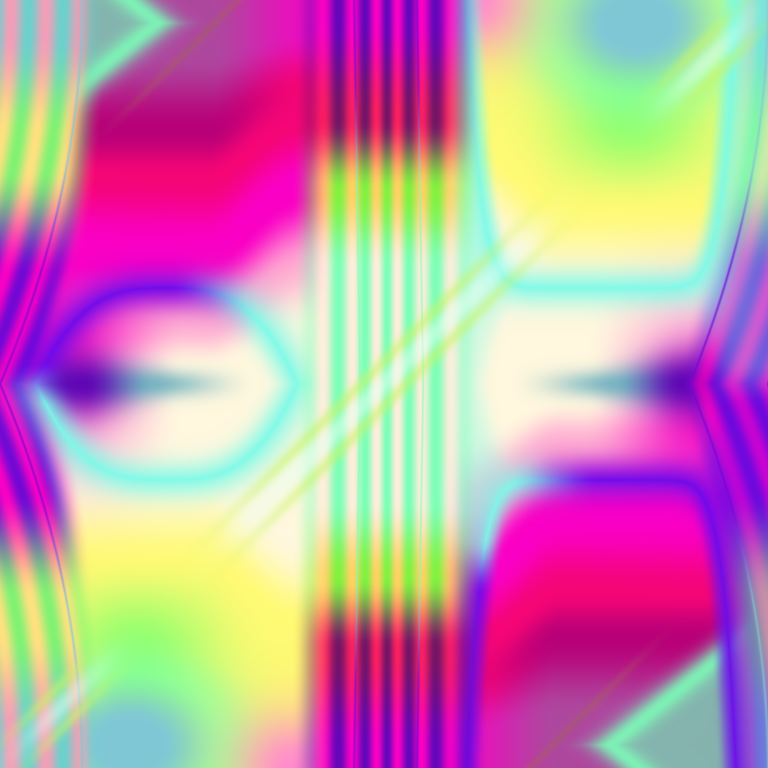
A three.js fragment shader for this background:

```glsl
varying vec2 vUv;

const float TAU = 6.2831853;
const vec3 CREAM = vec3(1.0, 0.97, 0.87);
const vec3 MINT = vec3(0.48, 1.0, 0.72);
const vec3 CYAN = vec3(0.48, 0.98, 0.91);
const vec3 STEEL = vec3(0.5, 0.78, 0.84);
const vec3 YELLOW = vec3(1.0, 0.98, 0.45);
const vec3 GREEN = vec3(0.58, 1.0, 0.42);
const vec3 PINK = vec3(1.0, 0.55, 0.8);
const vec3 MAGENTA = vec3(0.98, 0.0, 0.77);
const vec3 CRIMSON = vec3(0.96, 0.02, 0.46);
const vec3 VIOLET = vec3(0.44, 0.03, 0.83);
const vec3 MAUVE = vec3(0.68, 0.28, 0.62);

float glow(float x, float width) {
  return exp(-x * x / (width * width));
}

vec3 blend(vec3 from, vec3 to, float start, float end, float t) {
  return mix(from, to, smoothstep(start, end, t));
}

// Distance to a mirrored curve: negative bend closes it, positive opens it
float creaseDistance(float x, float height, float bend, float power) {
  float n = abs(x) / 0.17;
  float curve = 0.25 * (1.0 + bend * pow(n, power));
  float slope = 0.25 * bend * power * pow(n, power - 1.0) / 0.17;
  return (height - curve) / length(vec2(2.0, slope));
}

// Broad vertical colour bands, with a soft pool at each end
vec3 cellColor(vec2 q) {
  float d = q.y * 2.0 - 1.0;
  float inner = 1.0 - smoothstep(0.6, 0.73, q.x);
  float t = 0.5 + 0.5 * sign(d) * pow(abs(d), 1.0 + 0.6 * inner);
  vec3 c = mix(MAUVE, MAGENTA, inner * 0.8);
  c = blend(c, mix(vec3(0.72, 0.0, 0.47), CRIMSON, inner), 0.07, 0.17, t);
  c = blend(c, CRIMSON, 0.17, 0.23, t);
  c = blend(c, MAGENTA, 0.23, 0.32, t);
  c = blend(c, mix(PINK, CREAM, 0.3), 0.34, 0.43, t);
  c = blend(c, CREAM, 0.42, 0.48, t);
  vec3 lime = mix(YELLOW, GREEN, glow(q.x - 0.82, 0.1));
  c = blend(c, YELLOW, 0.62, 0.74, t);
  c = blend(c, lime, 0.72, 0.84, t);

  // Magenta haze and pointed shadow along the horizon
  float side = smoothstep(0.76, 0.91, q.x);
  c = mix(c, MAGENTA, side * glow(d + 0.1, 0.24) * 0.85);
  vec3 shadow = blend(STEEL * 0.9, VIOLET * 0.85, 0.8, 0.89, q.x);
  c = mix(c, shadow, smoothstep(0.66, 0.82, q.x) * glow(d, 0.035 + 0.05 * side));

  // Rounded pool above
  float pool = length((q - vec2(0.83, 0.97)) / vec2(0.13, 0.1));
  c = mix(c, MINT, glow(pool - 0.9, 0.4) * 0.5);
  c = mix(c, STEEL, 1.0 - smoothstep(0.3, 1.0, pool));
  c = mix(c, PINK, glow(q.x - 0.62, 0.07) * glow(q.y - 1.0, 0.07));

  // Pointed pool below, beside a thin diagonal
  float wedge = q.x - 0.795 - 1.25 * abs(q.y - 0.03);
  c = mix(c, vec3(0.52, 0.7, 0.68), smoothstep(-0.07, 0.04, wedge));
  c = mix(c, MINT, glow(wedge, 0.025) * 0.85);
  float diagonal = glow(0.69 - q.x + q.y, 0.008);
  return mix(c, vec3(0.65, 0.38, 0.35), diagonal * 0.4 * (1.0 - smoothstep(0.08, 0.2, q.y)));
}

// Upright stripes, spaced wider away from their axis
vec3 columnColor(float offset, float height) {
  float x = abs(offset);
  float stripe = 0.5 - 0.5 * cos(TAU * x / (0.026 + 0.09 * x));
  vec3 low = blend(MINT, vec3(0.5, 0.95, 0.25), 0.3, 0.5, height);
  low = blend(low, vec3(0.45, 0.08, 0.4), 0.5, 0.69, height);
  low = blend(low, VIOLET * 0.88, 0.7, 0.95, height);
  vec3 high = blend(vec3(1.0, 0.93, 0.86), vec3(1.0, 0.82, 0.38), 0.3, 0.51, height);
  high = blend(high, vec3(0.98, 0.12, 0.38), 0.51, 0.69, height);
  high = blend(high, MAGENTA, 0.7, 0.95, height);
  return mix(low, high, stripe);
}

// Chevron stripes around the wrapped vertical border
vec3 borderColor(float x, float height) {
  float stripe = 0.5 + 0.5 * cos(TAU * x / 0.045);
  vec3 low = blend(VIOLET, vec3(0.5, 0.95, 0.45), 0.28, 0.56, height);
  low = blend(low, vec3(0.42, 0.82, 0.8), 0.65, 0.9, height);
  vec3 high = blend(MAGENTA, vec3(1.0, 0.88, 0.5), 0.28, 0.56, height);
  high = blend(high, vec3(0.95, 0.62, 0.72), 0.65, 0.9, height);
  return mix(low, high, stripe);
}

void main() {
  vec2 p = vUv;
  float isRight = step(0.5, p.x);
  vec2 q = mix(1.0 - p, p, isRight);
  float height = abs(p.y * 2.0 - 1.0);
  float bulge = height * (2.0 - height);
  vec3 color = cellColor(q);

  // Closed lens on one side, open arches on the other
  vec2 shape = mix(vec2(-1.0, 3.0), vec2(2.2, 10.0), isRight);
  float crease = creaseDistance(q.x - 0.783, height, shape.x, shape.y);
  float dark = (1.0 - smoothstep(0.47, 0.53, q.y)) * max(smoothstep(0.66, 0.78, q.x), smoothstep(0.4, 0.55, height));
  float creaseGlow = 0.65 * glow(crease, 0.026) + 0.3 * exp(-abs(crease) / 0.008);
  vec3 creaseColor = mix(CYAN, vec3(0.42, 0.04, 0.92), dark);

  // Border and central column
  float wrapped = p.x - isRight;
  float border = wrapped - 0.065 * bulge;
  float borderMask = smoothstep(-0.125, -0.065, border) * (1.0 - smoothstep(0.025, 0.075, border));
  color = mix(color, borderColor(wrapped - 0.105 * bulge, height), borderMask);
  color = mix(color, creaseColor, creaseGlow);
  float offset = p.x - 0.504;
  color = mix(color, columnColor(offset, height), 1.0 - smoothstep(0.07, 0.125, abs(offset)));

  // Hairlines
  float pair = abs(offset - 0.006 + 0.008 * height) - 0.041;
  color = mix(color, mix(MINT, VIOLET, smoothstep(0.5, 0.8, height)), glow(pair, 0.0015) * 0.6);
  float chevron = min(abs(wrapped - 0.107 * bulge), abs(wrapped + 0.102 - 0.102 * bulge));
  color = mix(color, mix(VIOLET, STEEL, smoothstep(0.3, 0.6, height)), glow(chevron, 0.0018) * 0.65);

  // Diagonal streak with paired rims
  float across = (p.x - p.y) * 0.7071;
  float along = abs((p.x + p.y) * 0.5 - 0.5);
  float fade = 1.0 - smoothstep(0.08, 0.27, along) + glow(along - 0.42, 0.05);
  color = mix(color, vec3(0.9, 1.0, 0.95), glow(across, 0.014) * fade * 0.55);
  color = mix(color, vec3(0.78, 0.96, 0.4), glow(abs(across) - 0.021, 0.008) * fade * 0.55);
  gl_FragColor = vec4(clamp(color, 0.0, 1.0), 1.0);
}
```
